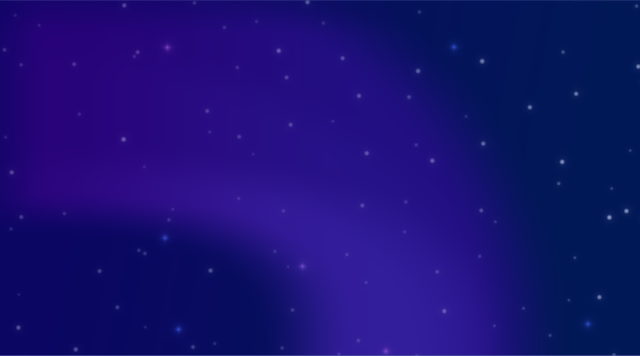
Give the GLSL for this background, as a Shadertoy shader.

```glsl
// A violet ribbon of light arching across a deep blue night sky with soft stars.
// The ribbon lies between two superellipses, with two more as brighter folds;
// the stars are hashed into grid cells, one small disc or glint per cell.

const float ASPECT = 1.8;
const vec3 INDIGO = vec3(0.042, 0.022, 0.385);
const vec3 NAVY = vec3(0.004, 0.095, 0.338);
const vec3 VIOLET = vec3(0.152, 0.008, 0.470);
const vec3 IRIS = vec3(0.132, 0.058, 0.510);
const vec3 FOLD_LIGHT = vec3(0.030, 0.026, 0.044);
const vec3 STAR_WHITE = vec3(0.76, 0.79, 0.96);
const vec3 GLINT_BLUE = vec3(0.25, 0.38, 0.95);
const vec3 GLINT_PINK = vec3(0.60, 0.35, 0.85);
const vec3 RIM_LIGHT = vec3(0.35, 0.38, 0.68);

// Hash of a cell to three values in 0..1
vec3 hash32(vec2 cell) {
    vec3 q = fract(cell.xyx * vec3(0.1031, 0.1030, 0.0973));
    q += dot(q, q.yxz + 33.33);
    return fract((q.xxy + q.yzz) * q.zyx);
}

// 1 inside a superellipse about the lower left corner, fading across its rim
float archMask(vec2 p, vec2 radii, float power, float softness) {
    vec2 q = pow(max(p / radii, 0.0001), vec2(power));
    float rim = pow(q.x + q.y, 1.0 / power);
    return 1.0 - smoothstep(1.0 - softness, 1.0 + softness, rim);
}

// Night sky, from indigo on the left to navy on the right
vec3 skyColor(vec2 p) {
    return mix(INDIGO, NAVY, smoothstep(0.0, 1.8, p.x + 0.2 * (0.5 - p.y)));
}

// Ribbon body with its folds growing brighter to the lower right
vec3 ribbonColor(vec2 p) {
    vec3 color = mix(VIOLET, IRIS, smoothstep(0.1, 1.1, p.x));
    float outerFold = archMask(p, vec2(1.39, 0.86), 2.0, 0.08);
    float innerFold = archMask(p, vec2(1.32, 0.55), 2.4, 0.12);
    float lift = smoothstep(-0.2, 0.9, p.x);
    return color + FOLD_LIGHT * lift * (0.6 * outerFold + 1.5 * innerFold);
}

float ribbonMask(vec2 p) {
    float outer = archMask(p, vec2(1.47, 1.20), 2.15, 0.095);
    float inner = archMask(p, vec2(0.86, 0.40), 3.0, 0.17);
    float leftFade = mix(0.35, 1.0, smoothstep(-0.04, 0.14, p.x));
    float topFade = mix(0.5, 1.0, smoothstep(-0.01, 0.11, 1.0 - p.y));
    return outer * (1.0 - inner) * leftFade * topFade;
}

// Blurred disc with a faint halo
float starDisc(vec2 d, float radius) {
    float r = length(d) / radius;
    return 1.0 - smoothstep(0.15, 1.0, r) + 0.12 * exp(-r * r * 0.4);
}

// Small core in a wide glow with four fine rays
float starGlint(vec2 d, float size) {
    vec2 a = abs(d) / size;
    float r2 = dot(a, a);
    float rays = exp(-a.x * 1.8 - a.y * 7.0) + exp(-a.y * 1.8 - a.x * 7.0);
    return 0.8 * exp(-r2 * 6.0) + 0.2 * exp(-r2 * 0.8) + 0.25 * rays;
}

// Offset from the star of the cell, kept clear of the cell border
vec2 starOffset(vec2 grid, vec2 jitter, float cellSize) {
    return (fract(grid) - mix(vec2(0.12), vec2(0.88), jitter)) * cellSize;
}

vec3 addDiscs(vec3 color, vec2 p, float cellSize, float seed) {
    vec2 grid = p / cellSize + seed;
    vec3 rnd = hash32(floor(grid));
    float radius = mix(0.006, 0.0100, rnd.z);
    float opacity = mix(0.14, 0.46, rnd.z * rnd.z) * mix(0.85, 1.5, smoothstep(1.2, 1.6, p.x));
    float disc = starDisc(starOffset(grid, rnd.xy, cellSize), radius);
    return mix(color, STAR_WHITE, disc * opacity);
}

vec3 addGlints(vec3 color, vec2 p, float cellSize, float seed) {
    vec2 grid = p / cellSize + seed;
    vec3 rnd = hash32(floor(grid));
    float glint = starGlint(starOffset(grid, rnd.xy, cellSize), 0.018);
    vec3 tint = mix(GLINT_BLUE, GLINT_PINK, ribbonMask(p));
    return mix(color, tint, glint * 0.5 * step(0.55, rnd.z));
}

void mainImage(out vec4 fragColor, in vec2 fragCoord) {
    vec2 p = fragCoord / iResolution.xy * vec2(ASPECT, 1.0);

    // Sky and ribbon
    vec3 color = mix(skyColor(p), ribbonColor(p), ribbonMask(p));

    // Two sizes of star grid, then the sparse glints
    for (int i = 0; i < 2; i++) {
        float layer = float(i);
        color = addDiscs(color, p, 0.19 + 0.03 * layer, 17.3 + 31.7 * layer);
    }
    color = addGlints(color, p, 0.42, 53.6);

    // Hairline of light along the lower and upper borders
    float rim = 1.0 - smoothstep(0.001, 0.0045, p.y);
    rim += 0.4 * (1.0 - smoothstep(0.001, 0.0045, 1.0 - p.y));
    color = mix(color, RIM_LIGHT, 0.6 * rim);

    fragColor = vec4(color, 1.0);
}
```
